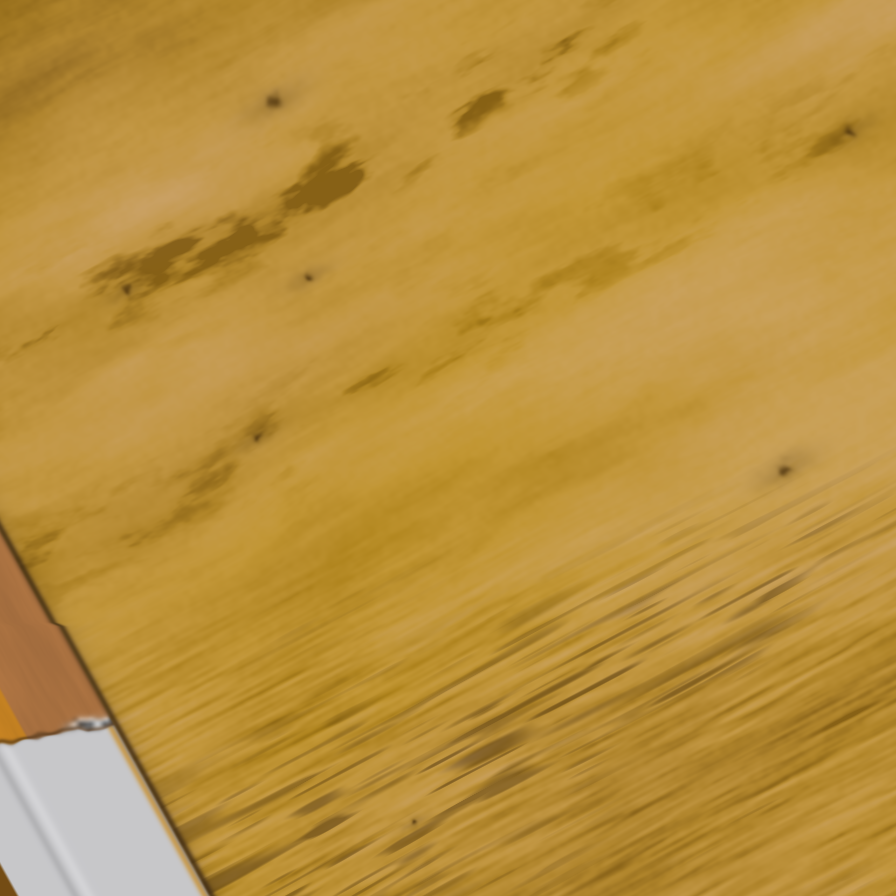
This texture is drawn by a three.js fragment shader. Its source:

```glsl
// Honey-coloured wood floor with diagonal grain, small knots and a trim strip in the lower left corner.
varying vec2 vUv;

// Floor palette, dark to light
const vec3 DARK  = vec3(0.53, 0.38, 0.07);
const vec3 AMBER = vec3(0.69, 0.52, 0.15);
const vec3 HONEY = vec3(0.76, 0.59, 0.24);
const vec3 PALE  = vec3(0.79, 0.63, 0.36);
const vec3 KNOT  = vec3(0.28, 0.18, 0.04);

// Trim palette
const vec3 BROWN  = vec3(0.66, 0.44, 0.25);
const vec3 ORANGE = vec3(0.76, 0.50, 0.13);
const vec3 METAL  = vec3(0.78, 0.78, 0.79);
const vec3 SHADOW = vec3(0.25, 0.17, 0.08);

const float GRAIN_ANGLE = 0.489;
const float BROAD_CONTRAST = 0.8;
const float FINE_CONTRAST = 0.34;
const float RELIEF = 0.3;
const float SLIT_DEPTH = 0.5;
const float KNOT_CELLS = 5.0;
const float KNOT_SHARE = 0.34;
const float SOFT = 0.002;
const vec2 TRIM_START = vec2(0.0, 0.42);
const vec2 TRIM_NORMAL = vec2(0.873, 0.487);

float hash(vec2 p) {
  return fract(sin(dot(p, vec2(127.1, 311.7))) * 43758.5453);
}

float noise(vec2 p) {
  vec2 i = floor(p), f = fract(p);
  f = f * f * (3.0 - 2.0 * f);
  return mix(mix(hash(i), hash(i + vec2(1.0, 0.0)), f.x),
             mix(hash(i + vec2(0.0, 1.0)), hash(i + vec2(1.0, 1.0)), f.x), f.y);
}

float fbm(vec2 p) {
  float sum = 0.0, amp = 0.5;
  for (int i = 0; i < 4; i++) {
    sum += amp * noise(p);
    p = p * 2.03 + 17.3;
    amp *= 0.5;
  }
  return sum / 0.9375;
}

float bump(float x, float center, float width) {
  float t = (x - center) / width;
  return exp(-t * t);
}

float below(float edge, float x) {
  return 1.0 - smoothstep(edge - SOFT, edge + SOFT, x);
}

vec3 palette(float tone) {
  vec3 c = mix(DARK, AMBER, clamp(tone / 0.35, 0.0, 1.0));
  c = mix(c, HONEY, clamp((tone - 0.35) / 0.3, 0.0, 1.0));
  return mix(c, PALE, clamp((tone - 0.65) / 0.35, 0.0, 1.0));
}

// Small dark spots, each with a smear along the grain
float knots(vec2 uv, mat2 toGrain) {
  vec2 cell = floor(uv * KNOT_CELLS);
  vec2 jitter = 0.25 + 0.5 * vec2(hash(cell + 3.1), hash(cell + 8.7));
  vec2 q = toGrain * (uv - (cell + jitter) / KNOT_CELLS);
  float size = mix(0.003, 0.007, hash(cell + 5.3));
  q += 0.006 * (vec2(noise(uv * 110.0), noise(uv * 110.0 + 40.0)) - 0.5);
  vec2 wide = q * vec2(0.3, 0.8);
  float spot = 0.55 * exp(-dot(q, q) / (size * size)) + 0.2 * exp(-dot(wide, wide) / (size * size * 3.0));
  return step(hash(cell + 1.9), KNOT_SHARE) * spot;
}

// Thin dark slits in two sizes
float slits(vec2 f) {
  float sum = 0.0;
  vec2 scale = vec2(9.0, 125.0);
  for (int i = 0; i < 2; i++) {
    sum += smoothstep(0.62, 0.95, noise(f * scale + 50.0));
    scale *= 1.55;
  }
  return min(sum, 1.0);
}

vec3 woodFloor(vec2 uv) {
  float s = sin(GRAIN_ANGLE), c = cos(GRAIN_ANGLE);
  mat2 toGrain = mat2(c, -s, s, c);
  vec2 straight = toGrain * uv;
  float across = straight.y;
  vec2 g = straight + vec2(0.0, 0.05 * (fbm(straight * vec2(3.0, 5.0) + 4.0) - 0.5));
  vec2 f = straight + vec2(0.0, 0.012 * noise(straight * vec2(4.0, 6.0)));
  float rough = 1.0 - smoothstep(0.14, 0.34, uv.y - 0.2 * uv.x);

  // Broad bands and light
  float band = bump(g.y, 0.54, 0.045) * (1.0 - smoothstep(0.55, 0.85, uv.x));
  float lowerBand = bump(g.y, 0.31, 0.05);
  float tone = 0.62 + BROAD_CONTRAST * (fbm(g * vec2(2.2, 8.0) + 31.0) - 0.5);
  tone -= 0.55 * smoothstep(0.62, 0.92, across) + 0.2 * band + 0.24 * lowerBand;
  tone += 0.32 * bump(uv.x, 0.92, 0.3) * bump(uv.y, 0.56, 0.2);
  tone -= 0.2 * bump(uv.x, 0.36, 0.13) * bump(across, 0.01, 0.035);
  tone -= 0.26 * (1.0 - smoothstep(-0.3, 0.02, across));

  // Soft streaks, and smudges that gather in the bands
  tone += FINE_CONTRAST * (fbm(g * vec2(8.0, 38.0)) - 0.5);
  float smudge = smoothstep(0.52, 0.78, fbm(g * vec2(14.0, 38.0) + 70.0));
  tone -= smudge * (0.08 + 0.6 * band + 0.3 * lowerBand);

  // Crisp relief and slits in the rough part
  vec2 fiber = f * vec2(13.0, 130.0);
  float relief = noise(fiber) - noise(fiber + vec2(0.1, 0.8));
  relief += 0.6 * (noise(fiber * 1.7 + 20.0) - noise(fiber * 1.7 + vec2(20.1, 20.8)));
  tone += RELIEF * relief * (0.08 + rough);
  tone += 0.07 * (noise(uv * 130.0) - 0.5);
  float patches = smoothstep(0.3, 0.7, noise(f * vec2(4.0, 16.0) + 9.0));
  float slitZone = rough * patches * (0.35 + 0.65 * bump(across, -0.11, 0.09));

  vec3 color = palette(tone);
  color.b += 0.12 * (fbm(g * vec2(2.0, 5.0) + 90.0) - 0.5);
  color = mix(color, KNOT, SLIT_DEPTH * slits(f) * slitZone);
  return mix(color, KNOT, knots(uv, toGrain));
}

// Brown strip above, ribbed metal below, joined by a torn bright seam
vec3 trim(vec2 uv, float d) {
  vec3 wood = mix(BROWN, ORANGE, below(-0.092, d));
  wood *= 0.94 + 0.12 * fbm(vec2(d * 90.0, uv.y * 12.0));
  vec3 metal = METAL * (1.0 + 0.06 * bump(d, -0.118, 0.006) - 0.1 * bump(d, -0.131, 0.005));
  metal = mix(metal, ORANGE * 0.6, below(-0.187, d));
  metal = mix(metal, PALE, bump(d, -0.005, 0.004));
  float seam = uv.y - 0.167 - 0.2 * uv.x - 0.008 * (noise(uv * 70.0) - 0.5);
  vec3 color = mix(wood, metal, below(0.0, seam));
  color = mix(color, SHADOW, 0.55 * bump(seam, 0.002, 0.003));
  float foil = bump(seam, 0.006, 0.006) * smoothstep(0.06, 0.1, uv.x);
  return mix(color, vec3(0.3 + 0.65 * noise(uv * 110.0)), foil);
}

void main() {
  float d = dot(vUv - TRIM_START, TRIM_NORMAL);
  d += 0.006 * smoothstep(0.3, 0.306, vUv.y);
  vec3 color = woodFloor(vUv);
  color = mix(color, SHADOW, 0.25 * exp(-max(d, 0.0) / 0.01));
  color = mix(color, trim(vUv, d), below(0.0, d));
  color = mix(color, SHADOW, 0.75 * bump(d, 0.002, 0.004));
  gl_FragColor = vec4(color, 1.0);
}
```
